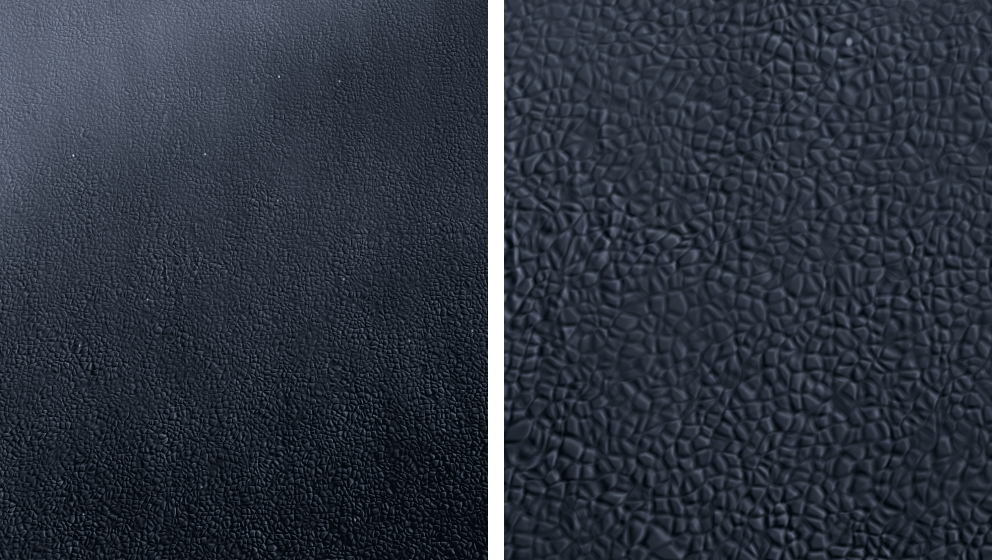
Left, the full canvas; right, a detail of the centre.
Write a Shadertoy shader that draws this texture.

```glsl
// Dark navy leather under a soft diagonal sheen. Two sizes of cellular noise
// form the pebbled grain, which is lit as relief; wandering columns give the
// vertical creases, and layered sines bend the grain and mottle the tone.

const float GRAIN_NEAR = 98.0;      // cells per canvas height at the bottom
const float GRAIN_FAR = 138.0;      // cells per canvas height at the top
const float RELIEF_NEAR = 0.16;     // grain contrast at the bottom
const float RELIEF_FAR = 0.085;     // grain contrast at the top
const float GLINT = 0.7;            // extra light on the steepest lit slopes
const float TONE_LOW = 0.088;
const float TONE_HIGH = 0.215;
const float SHEEN_GAIN = 0.17;
const float CREASE_GAIN = 0.11;
const float CREASE_COLUMNS = 30.0;
const float CREASE_WIDTH = 0.055;   // as a share of a column
const float SPECK_GAIN = 0.4;
const float SPECK_SHARE = 0.10;
const float SPECK_CELLS = 9.0;
const float FOLD_SHARE = 0.33;
const vec2 FOLD_SCALE = vec2(0.5, 0.36);  // coarse folds relative to the grain
const vec2 LIGHT_STEP = vec2(0.32, 0.24);

vec2 hash22(vec2 p) {
    vec3 q = fract(p.xyx * vec3(0.1031, 0.1030, 0.0973));
    q += dot(q, q.yzx + 33.33);
    return fract((q.xx + q.yz) * q.zy);
}

// Gap between the nearest and second nearest cell centres: 0 on borders.
float cellGap(vec2 p) {
    vec2 cell = floor(p), f = fract(p);
    float first = 8.0, second = 8.0;
    for (int y = -1; y <= 1; y++) {
        for (int x = -1; x <= 1; x++) {
            vec2 o = vec2(x, y);
            float d = length(o + hash22(cell + o + 200.0) - f);
            second = min(second, max(first, d));
            first = min(first, d);
        }
    }
    return second - first;
}

// Fine pebbles gathered into larger, uneven folds.
float grainHeight(vec2 p) {
    float pebble = smoothstep(-0.05, 0.5, cellGap(p));
    float fold = smoothstep(0.0, 0.28, cellGap(p * FOLD_SCALE + 17.0));
    return mix(pebble, fold, FOLD_SHARE);
}

// Smooth mottling in about -1..1.
float layeredSines(vec2 p) {
    float sum = 0.0, amp = 0.5;
    for (int i = 0; i < 4; i++) {
        sum += amp * sin(p.x + 1.7 * sin(p.y)) * cos(p.y - 1.3 * sin(p.x * 0.8));
        p = mat2(1.5, 1.1, -1.1, 1.5) * p + 2.3;
        amp *= 0.6;
    }
    return sum;
}

// Grain coordinates, growing coarser toward the bottom.
vec2 grainSpace(vec2 uv) {
    float growth = GRAIN_FAR - GRAIN_NEAR;
    vec2 p = vec2((uv.x - 0.43) * (GRAIN_NEAR + growth * uv.y),
                  uv.y * (GRAIN_NEAR + 0.5 * growth * uv.y));
    return p + 0.8 * vec2(layeredSines(uv * 32.0), layeredSines(uv * 29.0 + 7.0));
}

// Thin, broken vertical wrinkles: a lit ridge with a shaded left flank.
float creases(vec2 uv) {
    float x = uv.x * CREASE_COLUMNS + 0.7 * layeredSines(uv * vec2(11.0, 8.0))
            + 0.28 * layeredSines(uv * 38.0 + 2.0);
    float column = floor(x);
    vec2 rnd = hash22(vec2(column, 61.0));
    float d = (fract(x) - 0.25 - 0.5 * rnd.x) / CREASE_WIDTH;
    float profile = exp(-d * d) - 0.6 * exp(-(d + 2.0) * (d + 2.0));
    float breaks = sin(uv.y * 23.0 + 40.0 * rnd.y) + 0.7 * sin(uv.y * 71.0 + 9.0 * column);
    float patches = smoothstep(-0.25, 0.35, layeredSines(uv * vec2(15.0, 6.0) + 3.0));
    float band = exp(-pow((uv.x - 0.42) / 0.33, 2.0)) * smoothstep(0.15, 0.4, uv.y);
    return profile * smoothstep(-0.1, 0.9, breaks) * patches * band;
}

// Sparse bright flecks of dust.
float specks(vec2 uv) {
    vec2 p = uv * SPECK_CELLS, cell = floor(p);
    vec2 rnd = hash22(cell + 51.0);
    vec2 d = (fract(p) - 0.15 - 0.7 * rnd.yx) / SPECK_CELLS;
    float fleck = 1.0 - smoothstep(0.0006, 0.0028, length(d * vec2(1.0, 0.75)));
    return fleck * step(hash22(cell + 87.0).x, SPECK_SHARE);
}

// Navy tint: blue grows with brightness.
vec3 leatherColor(float tone) {
    return vec3(tone - 0.018 - 0.035 * tone, tone, tone + 0.02 + 0.13 * tone);
}

void mainImage(out vec4 fragColor, in vec2 fragCoord) {
    vec2 uv = fragCoord / iResolution.y;

    // Broad lighting
    float mottle = layeredSines(uv * 6.0 + 1.0);
    float streaks = layeredSines(uv * vec2(38.0, 8.0) + 4.0);
    float ridge = uv.y - 0.64 - 0.52 * uv.x + 0.035 * mottle;
    float sheen = smoothstep(-0.15, 0.20, ridge);
    float tone = mix(TONE_LOW, TONE_HIGH, smoothstep(0.0, 0.72, uv.y));
    tone += SHEEN_GAIN * sheen + 0.02 * mottle + 0.02 * streaks;
    tone += 0.07 * (0.42 - uv.x) * (1.0 - sheen);

    // Pebbled relief
    vec2 p = grainSpace(uv);
    float height = grainHeight(p);
    float slope = height - grainHeight(p + LIGHT_STEP);
    float relief = mix(RELIEF_NEAR, RELIEF_FAR, smoothstep(0.05, 0.9, uv.y));
    relief *= 1.0 + 0.5 * layeredSines(uv * 21.0 + 5.0);
    tone += relief * (slope + GLINT * slope * max(slope, 0.0));
    tone += 0.3 * relief * (height - 0.55);

    // Wrinkles and dust
    tone += CREASE_GAIN * creases(uv) * (0.4 + 0.8 * height);
    tone += SPECK_GAIN * specks(uv);

    fragColor = vec4(clamp(leatherColor(max(tone, 0.035)), 0.0, 1.0), 1.0);
}
```
